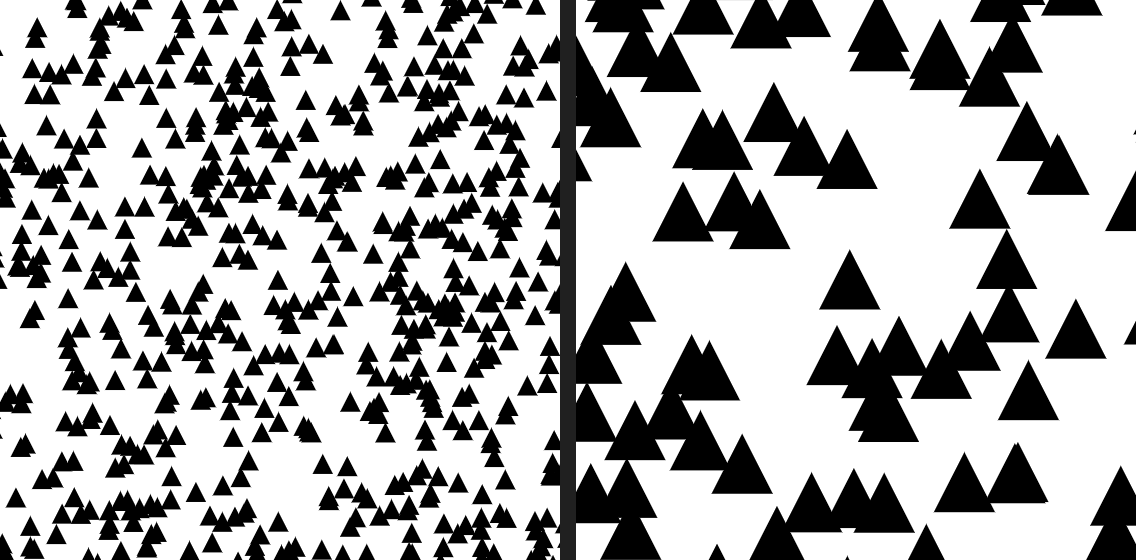
Left, the full canvas; right, a detail of the centre.
Give the GLSL for this pattern, as a WebGL 2 fragment shader.

```glsl
#version 300 es
precision highp float;
// Scattered upright black triangles, overlapping at random on white.

#define CELLS 20.0         // grid cells across the canvas
#define SLOTS 6            // most triangles per cell
#define FILL 0.203         // mean chance that a slot is used
#define FILL_SPREAD 0.14   // cell to cell change of that chance
#define TRI_WIDTH 0.0365   // base, in canvas units
#define TRI_HEIGHT 0.0358
#define SEED 17
#define PAPER vec3(1.0)
#define INK vec3(0.0)

uniform vec2 u_resolution;
out vec4 fragColor;

// Integer hash: three random values in 0..1 for a cell and slot.
vec3 hash3(ivec3 key) {
  uvec3 v = uvec3(key + 512) * 1664525u + 1013904223u;
  v.x += v.y * v.z; v.y += v.z * v.x; v.z += v.x * v.y;
  v ^= v >> 16u;
  v.x += v.y * v.z; v.y += v.z * v.x; v.z += v.x * v.y;
  return vec3(v >> 8u) / 16777216.0;
}

// Signed distance to the sides of an upright triangle centred on its height.
float triangle(vec2 p) {
  vec2 sideNormal = normalize(vec2(TRI_HEIGHT, 0.5 * TRI_WIDTH));
  float side = dot(vec2(abs(p.x), p.y - 0.5 * TRI_HEIGHT), sideNormal);
  float base = -p.y - 0.5 * TRI_HEIGHT;
  return max(side, base);
}

// Distance to the nearest triangle of this cell and its neighbours.
float scatter(vec2 p) {
  ivec2 home = ivec2(floor(p * CELLS));
  float nearest = 1.0;
  for (int y = -1; y <= 1; y++) {
    for (int x = -1; x <= 1; x++) {
      ivec2 cell = home + ivec2(x, y);
      float density = hash3(ivec3(cell, SEED)).x * 2.0 - 1.0;
      float chance = FILL + FILL_SPREAD * density;
      for (int slot = 1; slot <= SLOTS; slot++) {
        vec3 rnd = hash3(ivec3(cell, SEED + slot));
        if (rnd.z > chance) continue;
        vec2 centre = (vec2(cell) + rnd.xy) / CELLS;
        nearest = min(nearest, triangle(p - centre));
      }
    }
  }
  return nearest;
}

void main() {
  float pixel = 1.0 / min(u_resolution.x, u_resolution.y);
  float dist = scatter(gl_FragCoord.xy * pixel);

  // One-pixel edge smoothing
  float coverage = clamp(0.5 - dist / pixel, 0.0, 1.0);
  fragColor = vec4(mix(PAPER, INK, coverage), 1.0);
}
```
